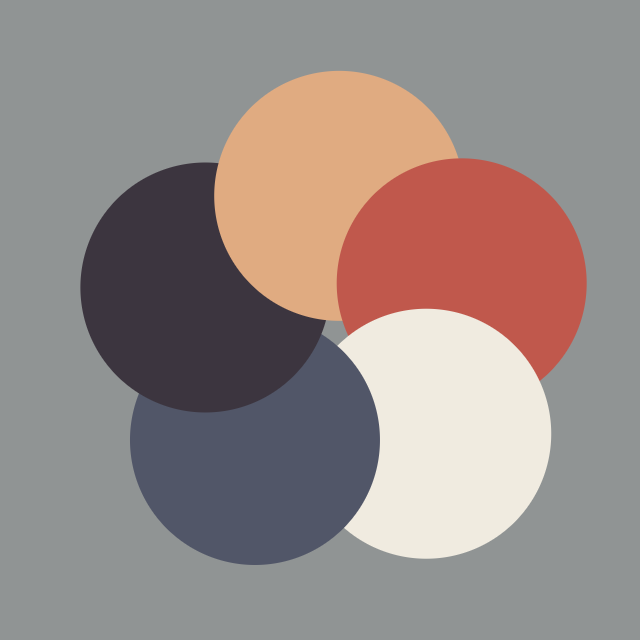
Give the GLSL for this background, as a Shadertoy shader.

```glsl
// Five flat discs in a ring on plain grey, each tucked under the next one.
// The overlap is cyclic, so no painting order exists: every disc is
// weighted by its own coverage and masked by its successor's coverage.

#define DISC_COUNT 5
#define DISC_RADIUS 0.1953
#define EDGE_PIXELS 1.0
#define BACKGROUND vec3(0.565, 0.580, 0.580)

// Ring order, clockwise from the top
const vec2 CENTERS[DISC_COUNT] = vec2[DISC_COUNT](
    vec2(0.530, 0.694),
    vec2(0.7214, 0.5573),
    vec2(0.6660, 0.3223),
    vec2(0.3984, 0.3125),
    vec2(0.3209, 0.5508));

const vec3 COLORS[DISC_COUNT] = vec3[DISC_COUNT](
    vec3(0.878, 0.670, 0.506),   // apricot
    vec3(0.753, 0.345, 0.298),   // brick red
    vec3(0.941, 0.922, 0.878),   // ivory
    vec3(0.318, 0.337, 0.408),   // slate blue
    vec3(0.235, 0.208, 0.247));  // dark plum

// Antialiased coverage of one disc
float discCoverage(vec2 point, vec2 center, float edge) {
    float dist = length(point - center) - DISC_RADIUS;
    return clamp(0.5 - dist / edge, 0.0, 1.0);
}

void mainImage(out vec4 fragColor, in vec2 fragCoord) {
    // Centered square canvas with the origin at the lower left
    float size = min(iResolution.x, iResolution.y);
    vec2 point = (fragCoord - 0.5 * iResolution.xy) / size + 0.5;
    float edge = EDGE_PIXELS / size;

    // Blend the visible part of each disc over the background
    vec3 color = BACKGROUND;
    for (int i = 0; i < DISC_COUNT; i++) {
        int next = (i + 1) % DISC_COUNT;
        float own = discCoverage(point, CENTERS[i], edge);
        float above = discCoverage(point, CENTERS[next], edge);
        color += own * (1.0 - above) * (COLORS[i] - BACKGROUND);
    }

    fragColor = vec4(color, 1.0);
}
```
